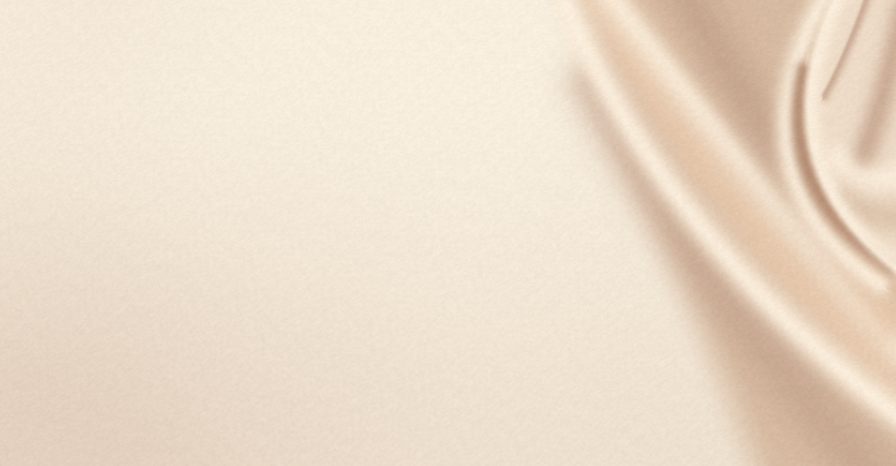
Give the GLSL for this texture, as a WebGL 2 fragment shader.

```glsl
#version 300 es
precision highp float;

uniform vec2 u_resolution;
out vec4 fragColor;

const int SEGMENTS = 20;
const vec3 CREAM = vec3(0.97, 0.935, 0.87);
const vec3 SAND = vec3(0.89, 0.815, 0.745);
const vec3 PEACH = vec3(0.90, 0.78, 0.67);
const vec3 TAN = vec3(0.84, 0.73, 0.63);
const vec3 BROWN = vec3(0.77, 0.64, 0.55);
const vec3 CREASE = vec3(0.69, 0.53, 0.43);
const vec3 SHEEN = vec3(0.985, 0.94, 0.87);

float hash(vec2 p) {
    return fract(sin(dot(p, vec2(127.1, 311.7))) * 43758.545);
}

float noise(vec2 p) {
    vec2 i = floor(p);
    vec2 f = fract(p);
    f = f * f * (3.0 - 2.0 * f);
    return mix(mix(hash(i), hash(i + vec2(1.0, 0.0)), f.x),
               mix(hash(i + vec2(0.0, 1.0)), hash(i + 1.0), f.x), f.y);
}

vec2 bezier(vec2 a, vec2 b, vec2 c, float t) {
    return mix(mix(a, b, t), mix(b, c, t), t);
}

// Signed distance to a quadratic curve, positive on the right of a falling fold
float curveDistance(vec2 p, vec2 a, vec2 b, vec2 c) {
    float nearest = 1e3;
    float side = 1.0;
    vec2 start = a;
    for (int i = 1; i <= SEGMENTS; i++) {
        vec2 end = bezier(a, b, c, float(i) / float(SEGMENTS));
        vec2 dir = end - start;
        vec2 rel = p - start;
        float h = clamp(dot(rel, dir) / dot(dir, dir), 0.0, 1.0);
        float d = length(rel - dir * h);
        if (d < nearest) {
            nearest = d;
            side = dir.x * rel.y - dir.y * rel.x < 0.0 ? -1.0 : 1.0;
        }
        start = end;
    }
    return nearest * side;
}

// Soft band with separate falloff widths (left, right)
float band(float d, vec2 widths) {
    float s = d / (d < 0.0 ? widths.x : widths.y);
    return exp(-s * s);
}

vec3 stroke(vec3 base, vec3 tint, float d, vec2 widths, float strength) {
    return mix(base, tint, strength * band(d, widths));
}

vec3 backdrop(vec2 p) {
    float shade = smoothstep(0.85, -0.1, p.y) * mix(0.95, 0.5, smoothstep(0.0, 1.3, p.x));
    shade += 0.22 * smoothstep(0.7, 0.0, p.x);
    shade += 0.08 * (noise(p * 3.0) - 0.5);
    return mix(CREAM, SAND, clamp(shade, 0.0, 1.0));
}

vec3 drape(vec3 col, vec2 p) {
    // Cloth body and the shadow under its outer roll
    float edge = curveDistance(p, vec2(1.195, 1.02), vec2(1.40, 0.525), vec2(1.625, -0.05));
    float body = smoothstep(-0.045, 0.075, edge);
    col = mix(col, TAN, body);
    float shadow = curveDistance(p, vec2(1.28, 0.82), vec2(1.47, 0.44), vec2(1.87, -0.03));
    col = stroke(col, BROWN, shadow, vec2(0.06, 0.08), 0.75);

    // Outer ridge, warm valley and inner ridge
    float outer = curveDistance(p, vec2(1.212, 0.988), vec2(1.45, 0.462), vec2(1.938, 0.10));
    float valley = curveDistance(p, vec2(1.29, 0.99), vec2(1.56, 0.54), vec2(1.94, 0.17));
    float inner = curveDistance(p, vec2(1.312, 1.012), vec2(1.635, 0.588), vec2(1.938, 0.25));
    col = stroke(col, PEACH, valley, vec2(0.06), 0.9);
    col = stroke(col, SHEEN, outer, vec2(0.032, 0.036), 0.92);
    col = stroke(col, SHEEN, inner, vec2(0.04, 0.028), 0.8);

    // Deep trough beside the twisted fold
    float trough = curveDistance(p, vec2(1.462, 1.025), vec2(1.652, 0.682), vec2(1.912, 0.312));
    col = stroke(col, mix(PEACH, BROWN, smoothstep(0.3, 0.75, p.y)), trough, vec2(0.05, 0.06), 0.85);

    // Lit cloth behind the twist
    float rim = curveDistance(p, vec2(1.805, 1.025), vec2(1.62, 0.65), vec2(1.938, 0.412));
    col = mix(col, vec3(0.93, 0.86, 0.78), smoothstep(-0.01, 0.015, rim));
    float hollow = curveDistance(p, vec2(1.938, 0.975), vec2(1.895, 0.775), vec2(1.845, 0.65));
    col = stroke(col, BROWN, hollow, vec2(0.028, 0.032), 0.8);
    float under = curveDistance(p, vec2(1.81, 0.57), vec2(1.87, 0.53), vec2(1.95, 0.53));
    col = stroke(col, TAN, under, vec2(0.035), 0.7);
    float cup = curveDistance(p, vec2(1.80, 0.66), vec2(1.86, 0.59), vec2(1.95, 0.635));
    col = stroke(col, SHEEN, cup, vec2(0.028), 0.75);

    // Twisted fold: two bright rims around a narrow crease
    float twist = curveDistance(p, vec2(1.78, 1.025), vec2(1.55, 0.625), vec2(1.888, 0.392));
    float crease = curveDistance(p, vec2(1.725, 0.85), vec2(1.67, 0.588), vec2(1.912, 0.43));
    float seam = curveDistance(p, vec2(1.862, 1.012), vec2(1.812, 0.875), vec2(1.768, 0.795));
    col = stroke(col, SHEEN, twist, vec2(0.026, 0.02), 0.85);
    col = stroke(col, CREASE, crease, vec2(0.018, 0.012), 0.85);
    col = stroke(col, SHEEN, rim, vec2(0.012, 0.022), 0.9);
    col = stroke(col, BROWN, seam, vec2(0.005, 0.012), 0.8);
    return col;
}

void main() {
    vec2 p = gl_FragCoord.xy / u_resolution.y;
    vec3 col = drape(backdrop(p), p);

    // Woven satin grain
    vec2 slant = vec2(p.x + 0.6 * p.y, p.y - 0.6 * p.x);
    float grain = noise(slant * vec2(110.0, 210.0)) + noise(p * 260.0) - 1.0;
    col += 0.02 * grain;
    fragColor = vec4(clamp(col, 0.0, 1.0), 1.0);
}
```
